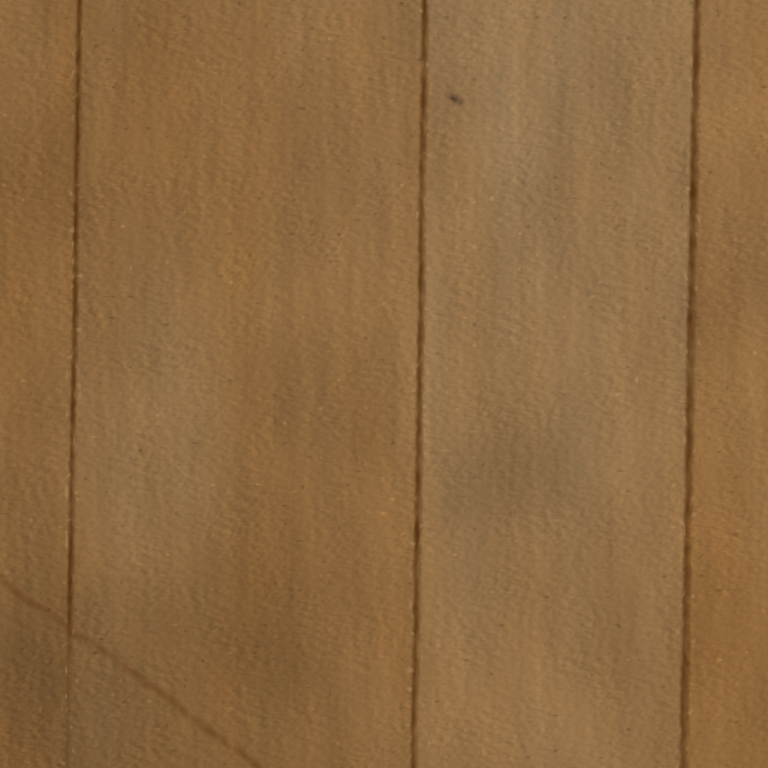
This texture is drawn by a Shadertoy shader. Its source:

```glsl
// Worn plywood panelling: four wide upright boards split by three slightly leaning grooves.
// Layered gradient noise gives blotches, stretched grain and an embossed pore relief;
// distance functions draw the worn grooves, a slanting scratch and a small dent.

const vec3 WOOD = vec3(0.560, 0.420, 0.262);
const vec3 WARM_SHIFT = vec3(0.004, -0.016, -0.032);   // added where the wood is redder
const vec3 GROOVE_COLOR = vec3(0.335, 0.205, 0.080);
const vec3 SCRATCH_COLOR = vec3(0.400, 0.255, 0.120);
const vec3 DENT_COLOR = vec3(0.290, 0.215, 0.165);
const vec3 FLECK_COLOR = vec3(0.680, 0.540, 0.370);

// Each groove: x at the bottom, x at the top, half width
const int GROOVE_COUNT = 3;
const vec3 GROOVES[GROOVE_COUNT] = vec3[](
    vec3(0.088, 0.104, 0.0036),
    vec3(0.539, 0.554, 0.0047),
    vec3(0.890, 0.908, 0.0056));
// Each board: warmth, brightness
const vec2 BOARDS[4] = vec2[](
    vec2(0.60, 0.975), vec2(0.15, 0.995), vec2(-0.50, 1.025), vec2(0.40, 1.005));

const float BLOTCH_STRENGTH = 0.105;
const float GRAIN_STRENGTH = 0.060;
const float RELIEF_STRENGTH = 0.070;
const float SPECK_STRENGTH = 0.13;
const vec2 PORE_SCALE = vec2(85.0, 125.0);
const vec2 LIGHT_OFFSET = vec2(0.30, 0.40);
const vec2 DENT_CENTER = vec2(0.593, 0.871);
const mat2 TILT = mat2(0.87, 0.5, -0.5, 0.87);

vec2 hashGradient(vec2 cell) {
    vec3 p = fract(cell.xyx * vec3(0.1031, 0.1030, 0.0973));
    p += dot(p, p.yzx + 33.33);
    float angle = 6.2832 * fract((p.x + p.y) * p.z);
    return vec2(cos(angle), sin(angle));
}

float gradientNoise(vec2 p) {
    vec2 i = floor(p), f = fract(p);
    vec2 u = f * f * f * (f * (f * 6.0 - 15.0) + 10.0);
    vec2 e = vec2(0.0, 1.0);
    float low = mix(dot(hashGradient(i), f),
                    dot(hashGradient(i + e.yx), f - e.yx), u.x);
    float high = mix(dot(hashGradient(i + e.xy), f - e.xy),
                     dot(hashGradient(i + e.yy), f - e.yy), u.x);
    return mix(low, high, u.y);
}

float fbm(vec2 p) {
    float sum = 0.0, amplitude = 1.0;
    for (int i = 0; i < 4; i++) {
        sum += amplitude * gradientNoise(p);
        p = p * 2.03 + 17.3;
        amplitude *= 0.5;
    }
    return sum;
}

float softBlob(vec2 uv, vec2 center, vec2 radius) {
    vec2 d = (uv - center) / radius;
    return exp(-dot(d, d));
}

// Soft-edged band around distance zero
float band(float d, float halfWidth, float soft) {
    return 1.0 - smoothstep(halfWidth - soft, halfWidth + soft, abs(d));
}

// Rough bumps at two sizes, tilted off the grid
float bumps(vec2 p) {
    return gradientNoise(p) + 0.6 * gradientNoise(TILT * p * 1.9 + 7.3);
}

vec3 woodColor(vec2 uv, vec2 board) {
    float blotch = fbm(uv * vec2(4.5, 3.2) + 5.1);
    float grain = fbm(uv * vec2(34.0, 3.5) + 11.7)
                + 0.6 * gradientNoise(uv * vec2(120.0, 12.0));
    float redStreak = fbm(uv * vec2(10.0, 2.8) + 41.3);

    // Broad stains: rusty patches, dull pale haze, darker lower left and mid right
    float rust = softBlob(uv, vec2(0.22, 0.80), vec2(0.14, 0.26))
               + softBlob(uv, vec2(0.33, 0.14), vec2(0.17, 0.30))
               + 0.6 * softBlob(uv, vec2(0.95, 0.12), vec2(0.14, 0.24));
    float haze = softBlob(uv, vec2(0.21, 0.38), vec2(0.10, 0.28))
               + 0.5 * softBlob(uv, vec2(0.72, 0.85), vec2(0.16, 0.35));
    float shade = softBlob(uv, vec2(0.0, 0.05), vec2(0.40, 0.42))
                + 0.5 * softBlob(uv, vec2(0.64, 0.38), vec2(0.12, 0.08));

    float warmth = board.x + 0.7 * rust - 0.9 * haze + 0.35 * (0.45 - uv.y)
                 + 0.6 * redStreak;
    float light = board.y + BLOTCH_STRENGTH * blotch + GRAIN_STRENGTH * grain
                - 0.11 * shade - 0.035 * rust + 0.045 * haze;

    // Pores lit from the upper right, in patches of uneven depth
    vec2 pore = TILT * (uv * PORE_SCALE);
    float depth = 1.0 + 0.9 * gradientNoise(uv * 14.0);
    light += RELIEF_STRENGTH * depth * (bumps(pore) - bumps(pore + LIGHT_OFFSET));
    light += 0.036 * gradientNoise(uv * 190.0 + 3.1);

    // Sparse dark nicks and pale glints, gathered in patches
    float speck = gradientNoise(uv * vec2(85.0, 110.0) + 61.0)
                + 0.15 * gradientNoise(uv * 9.0 + 31.0);
    light += SPECK_STRENGTH * (smoothstep(0.44, 0.64, speck)
                             - smoothstep(0.42, 0.62, -speck));
    return (WOOD + WARM_SHIFT * warmth) * light;
}

void mainImage(out vec4 fragColor, in vec2 fragCoord) {
    vec2 uv = fragCoord / iResolution.xy;
    float soft = 0.0024 + 0.5 / iResolution.y;

    // Find the board, and gather groove darkness and chipped edges
    int boardIndex = 0;
    float groove = 0.0, fleck = 0.0;
    for (int i = 0; i < GROOVE_COUNT; i++) {
        float seed = float(i) * 23.7;
        float center = mix(GROOVES[i].x, GROOVES[i].y, uv.y)
                     + 0.0012 * gradientNoise(vec2(seed, uv.y * 6.0));
        float d = uv.x - center;
        if (d > 0.0) boardIndex = i + 1;
        float ragged = d + 0.0016 * gradientNoise(uv * vec2(150.0, 70.0) + seed);
        float wear = 0.76 + 0.40 * gradientNoise(vec2(seed + 0.5, uv.y * 18.0))
                   + 0.40 * gradientNoise(uv * vec2(130.0, 60.0) + seed + 9.0);
        if (i == 0) wear *= mix(0.30, 1.15, smoothstep(0.10, 0.22, uv.y));
        float halfWidth = GROOVES[i].z;
        groove = max(groove, wear * (0.56 * band(ragged, halfWidth, soft)
               + 0.38 * band(ragged + 0.25 * halfWidth, 0.5 * halfWidth, soft)));
        float chips = smoothstep(0.22, 0.5, gradientNoise(uv * vec2(110.0, 85.0) + seed));
        fleck = max(fleck, chips * band(abs(d) - halfWidth - 0.002, 0.004, soft));
    }

    vec3 color = woodColor(uv, BOARDS[boardIndex]);
    color = mix(color, GROOVE_COLOR, clamp(groove, 0.0, 1.0));
    color = mix(color, FLECK_COLOR, 0.5 * fleck);

    // Bowed scratch across the lower left corner
    float scratchLine = uv.y - (0.245 - 0.69 * uv.x - 0.1 * uv.x * uv.x)
                      + 0.008 * gradientNoise(uv * 18.0);
    float scratchWear = 0.45 + 0.5 * gradientNoise(uv * 20.0) + 0.4 * gradientNoise(uv * 75.0);
    color = mix(color, SCRATCH_COLOR,
                clamp(scratchWear, 0.0, 1.0) * band(0.82 * scratchLine, 0.0045, 0.0045));

    // Small slanting dent
    float dent = softBlob(TILT * (uv - DENT_CENTER), vec2(0.0), vec2(0.010, 0.005));
    color = mix(color, DENT_COLOR, dent * (0.75 + 0.6 * gradientNoise(uv * 160.0)));

    fragColor = vec4(clamp(color, 0.0, 1.0), 1.0);
}
```
